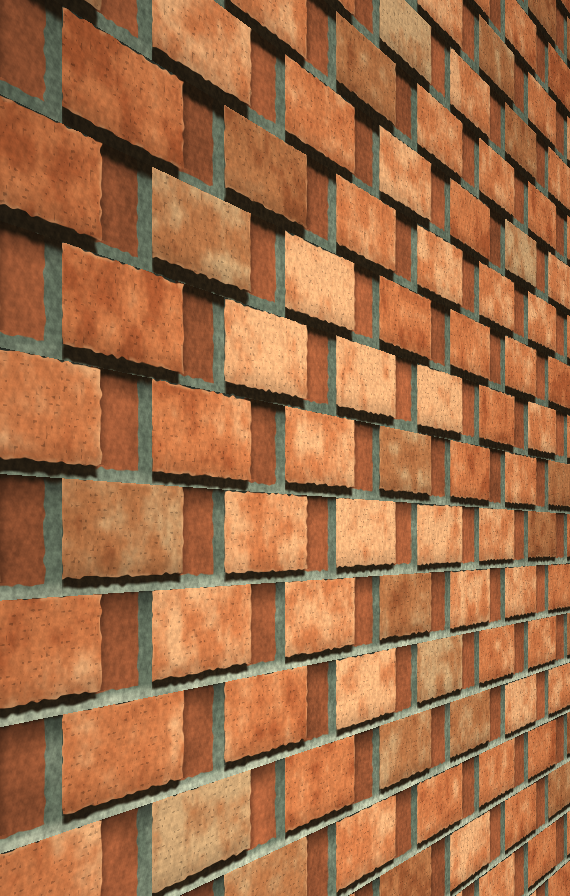
This texture is drawn by a Shadertoy shader. Its source:

```glsl
// Brick wall receding to the right, every second brick standing proud of the bond.
// The canvas is projected onto the wall plane, then split into staggered cells
// holding a proud face, a recessed brick, mortar and the shadow of the overhang.

const vec2  VANISH      = vec2(1.043, 0.398);  // vanishing point, canvas heights
const float COL_START   = 1.0268;              // inverse depth at column zero
const float COL_PITCH   = 0.1175;              // inverse depth per half bond
const float ROW_START   = -0.070;
const float ROW_PITCH   = 0.1355;
const float FACE_WIDTH  = 1.41;                // of a two-unit cell
const float FACE_HEIGHT = 0.86;                // of a one-unit row
const float JOINT_START = 1.83;                // upright mortar joint
const float EDGE_WEAR   = 0.035;
const vec3  CLAY        = vec3(0.83, 0.49, 0.29);
const vec3  CLAY_PALE   = vec3(0.96, 0.71, 0.49);
const vec3  CLAY_DEEP   = vec3(0.69, 0.36, 0.20);
const vec3  CLAY_RECESS = vec3(0.64, 0.36, 0.22);
const vec3  MORTAR      = vec3(0.41, 0.46, 0.38);
const vec3  MORTAR_PALE = vec3(0.79, 0.81, 0.69);
const vec3  SHADOW      = vec3(0.14, 0.10, 0.055);

float hash(vec2 p) {
    return fract(sin(dot(p, vec2(127.1, 311.7))) * 43758.5);
}

float noise(vec2 p) {
    vec2 i = floor(p), f = fract(p);
    f = f * f * (3.0 - 2.0 * f);
    return mix(mix(hash(i), hash(i + vec2(1, 0)), f.x),
               mix(hash(i + vec2(0, 1)), hash(i + vec2(1, 1)), f.x), f.y);
}

float fbm(vec2 p) {
    float sum = 0.0, amp = 0.5;
    for (int i = 0; i < 4; i++) {
        sum += amp * noise(p);
        p = p * 2.03 + 17.3;
        amp *= 0.5;
    }
    return sum / 0.9375;
}

// Soft coverage of the interval lo..hi
float band(float x, float lo, float hi, float soft) {
    return smoothstep(lo - soft, lo + soft, x) * (1.0 - smoothstep(hi - soft, hi + soft, x));
}

void mainImage(out vec4 fragColor, in vec2 fragCoord) {
    // Projection onto the wall: u runs along it, v down from the horizon
    vec2 p = fragCoord / iResolution.y;
    float depth = max(VANISH.x - p.x, 0.05);
    float v = (VANISH.y - p.y) / depth;
    vec2 wall = vec2((1.0 / depth - COL_START) / COL_PITCH, (v - ROW_START) / ROW_PITCH);
    vec2 soft = 0.8 / iResolution.y / vec2(depth * depth * COL_PITCH, depth * ROW_PITCH);

    // Staggered cells with worn edges
    float row = floor(wall.y);
    float along = wall.x - mod(row, 2.0);
    float cell = floor(along * 0.5);
    vec2 id = vec2(cell, row);
    float tone = hash(id + 3.7), tint = hash(id + 41.3);
    vec2 local = vec2(along - 2.0 * cell, wall.y - row);
    vec2 grainPos = wall * vec2(1.3, 1.0) + 60.0;
    vec2 wear = vec2(noise(grainPos * 13.0), noise(grainPos * 13.0 + 31.0)) - 0.5;
    vec2 q = local + wear * EDGE_WEAR;
    q.y += (tint - 0.5) * 0.03 + (tone - 0.5) * 0.03 * (q.x - 0.7);

    // Surface grain
    float blotch = fbm(grainPos * 3.0 + id * 5.0);
    float grain = fbm(grainPos * 22.0);
    float pits = smoothstep(0.78, 0.92, noise(grainPos * 31.0));

    // Mortar, paler on ledges seen from above
    float ledge = smoothstep(-0.35, 0.35, v) * smoothstep(0.84, 0.96, local.y);
    vec3 color = mix(MORTAR, MORTAR_PALE, clamp(ledge * 0.8 + (blotch - 0.45) * 0.7, 0.0, 1.0));
    color *= 0.72 + 0.5 * grain;

    // Recessed brick, shaded by the course above and its neighbour
    float recess = band(q.x, FACE_WIDTH - 0.1, JOINT_START, soft.x)
                 * band(q.y, -0.1, FACE_HEIGHT + 0.02, soft.y);
    vec3 inner = CLAY_RECESS * (0.62 + 0.35 * grain + 0.35 * blotch + 0.2 * (tone - 0.5));
    color = mix(color, inner, recess);
    float behind = smoothstep(FACE_WIDTH - 0.04, FACE_WIDTH + 0.10, local.x);
    float below = smoothstep(-0.05, 0.3, local.y);
    color *= mix(1.0, mix(0.55, 1.0, below) * mix(0.7, 1.0, behind),
                 step(local.y, FACE_HEIGHT));

    // Overhang shadow, deeper where the underside is in view
    float drop = 0.075 + 0.18 * clamp(-v + 0.1, 0.0, 0.8);
    float underside = band(q.x, 0.0, FACE_WIDTH - 0.05, soft.x + 0.02)
                    * band(q.y, FACE_HEIGHT - 0.05, FACE_HEIGHT + drop, soft.y + 0.012);
    float spill = (1.0 - smoothstep(drop - 0.11, drop - 0.04, q.y))
                * smoothstep(FACE_WIDTH - 0.1, FACE_WIDTH, q.x);
    color = mix(color, SHADOW * (0.6 + 0.7 * grain), max(underside, spill) * 0.94);

    // Proud face: fired clay with pale bloom, pits and chipped rims
    float face = band(q.x, 0.0, FACE_WIDTH, soft.x) * band(q.y, 0.0, FACE_HEIGHT, soft.y);
    float offAxis = (p.x - 0.34) / 0.3;
    float sun = exp(-offAxis * offAxis);
    float bloom = blotch + (tone - 0.5) * 0.6 + sun * 0.25 - 0.1;
    vec3 clay = mix(CLAY_DEEP, CLAY, smoothstep(0.1, 0.45, bloom));
    clay = mix(clay, CLAY_PALE, smoothstep(0.45, 0.95, bloom));
    clay = mix(clay, clay * vec3(0.86, 0.93, 0.95), step(0.78, tint));
    clay *= (0.84 + 0.32 * grain) * (1.0 - 0.22 * pits);
    float inset = min(min(q.x, FACE_WIDTH - q.x) * 1.2, min(q.y, FACE_HEIGHT - q.y));
    float rim = (1.0 - smoothstep(0.0, 0.045, inset)) * smoothstep(0.35, 0.7, noise(grainPos * 9.0));
    clay = mix(clay, CLAY_PALE, rim * 0.55);
    clay *= 1.0 - 0.16 * smoothstep(0.6, FACE_HEIGHT, q.y);
    color = mix(color, clay, face);

    // Light falls off toward both sides and the top
    color *= 0.86 + 0.18 * sun - 0.10 * smoothstep(0.6, 1.0, p.y);
    fragColor = vec4(clamp(color, 0.0, 1.0), 1.0);
}
```
